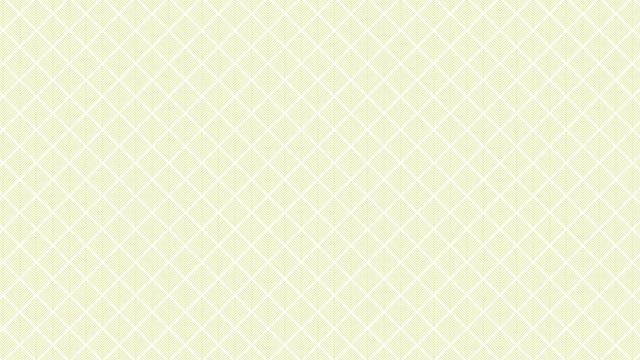
This pattern is drawn by a WebGL 2 fragment shader. Its source:

```glsl
#version 300 es
precision highp float;
// Diamond lattice of white lines; each diamond holds nested pale green
// chevrons that meet on an upright spine, like the veins of a leaf.
// Lattice axes are rotated by 45 degrees, and each pixel is supersampled.

uniform vec2 u_resolution;
out vec4 outColor;

// Lengths: PERIOD and ANCHOR in canvas heights, the rest in periods
const float PERIOD = 0.0920;               // width and height of one diamond
const vec2 ANCHOR = vec2(0.6528, 0.5477);  // one crossing of the lattice
const float LINE_WIDTH = 0.052;            // white lattice line
const float CHEVRONS = 13.0;               // chevrons per diamond
const float CHEVRON_FILL = 0.45;           // green share of each chevron step
const float SPINE_WIDTH = 0.034;
const float SPINE_STRENGTH = 0.35;
const int SAMPLES = 4;                     // per pixel side

const vec3 WHITE = vec3(0.995, 0.995, 0.990);
const vec3 PAPER = vec3(0.990, 0.995, 0.970);
const vec3 GREEN = vec3(0.894, 0.912, 0.650);

// Coverage of a band of the given half width at distance d
float band(float d, float halfWidth, float blur) {
  return 1.0 - smoothstep(halfWidth - blur, halfWidth + blur, d);
}

// Colour at p in canvas heights; blur is the edge softness in periods
vec3 diamondPattern(vec2 p, float blur) {
  vec2 q = (p - ANCHOR) / PERIOD;
  vec2 cell = fract(vec2(q.x + q.y, q.y - q.x));

  // Chevrons run parallel to the two lower sides
  float depth = min(cell.x, cell.y) * CHEVRONS;
  float stripe = band(abs(fract(depth) - 0.5), 0.5 * CHEVRON_FILL, blur * CHEVRONS);

  // Spine joins the lower and upper corners
  float spineDistance = 0.5 * abs(cell.x - cell.y);
  float spine = SPINE_STRENGTH * band(spineDistance, 0.5 * SPINE_WIDTH, blur);
  vec3 color = mix(PAPER, GREEN, max(stripe, spine));

  // White lattice along all four sides
  vec2 side = min(cell, 1.0 - cell);
  float sideDistance = min(side.x, side.y) * inversesqrt(2.0);
  return mix(color, WHITE, band(sideDistance, 0.5 * LINE_WIDTH, blur));
}

void main() {
  float blur = 0.5 / (u_resolution.y * PERIOD * float(SAMPLES));
  vec3 sum = vec3(0.0);
  for (int j = 0; j < SAMPLES; j++) {
    for (int i = 0; i < SAMPLES; i++) {
      vec2 offset = (vec2(i, j) + 0.5) / float(SAMPLES) - 0.5;
      sum += diamondPattern((gl_FragCoord.xy + offset) / u_resolution.y, blur);
    }
  }
  outColor = vec4(sum / float(SAMPLES * SAMPLES), 1.0);
}
```
